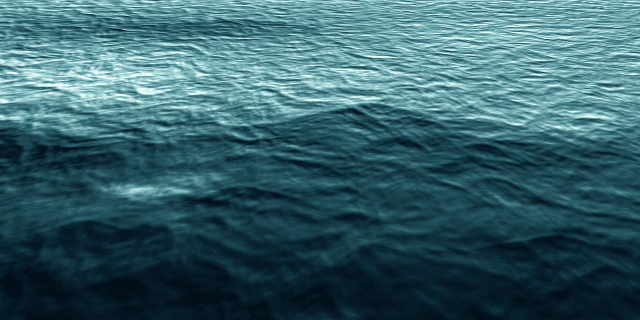
Reproduce this texture procedurally as a Shadertoy shader.

```glsl
// Choppy teal sea in perspective, pale glitter far away and dark swells up close.

float hash(vec2 p) {
    p = fract(p * vec2(0.1031, 0.1137));
    p += dot(p, p.yx + 33.3);
    return fract((p.x + p.y) * p.x * 7.3);
}

vec2 gradientAt(vec2 cell) {
    float angle = 6.2832 * hash(cell + 71.0);
    return vec2(cos(angle), sin(angle));
}

float noise(vec2 p) {
    vec2 i = floor(p), f = p - i;
    vec2 u = f * f * f * (f * (f * 6.0 - 15.0) + 10.0);
    vec2 e = vec2(1, 0);
    float near = mix(dot(gradientAt(i), f), dot(gradientAt(i + e), f - e), u.x);
    float far = mix(dot(gradientAt(i + e.yx), f - e.yx),
                    dot(gradientAt(i + 1.0), f - 1.0), u.x);
    return mix(near, far, u.y);
}

// Ridged waves; octaves too small for their distance fade out.
float waveHeight(vec2 p, float cellHeight) {
    float height = 0.0, amplitude = 1.0;
    p += 0.35 * vec2(noise(p * 0.7 + 9.0), noise(p * 0.7 + 31.0));
    for (int i = 0; i < 6; i++) {
        float visible = smoothstep(0.0015, 0.007, cellHeight);
        float ridge = 1.0 - sqrt(pow(1.8 * noise(p), 2.0) + 0.004);
        height += amplitude * visible * ridge;
        p = mat2(1.75, 0.65, -0.55, 1.9) * p + 17.3;
        amplitude *= 0.5;
        cellHeight *= 0.5;
    }
    return height;
}

// Soft elliptical patch, rising to the right when tilt is positive.
float patchAt(vec2 p, vec2 centre, vec2 size, float tilt) {
    vec2 d = p - centre;
    d.y += tilt * d.x;
    d /= size;
    return exp(-dot(d, d));
}

// Peaked swell: dark face under the crest, thin light rim on it.
float swell(vec2 p, vec2 peak, float width, float rise, float depth) {
    float dx = (p.x - peak.x) / width;
    float below = p.y - peak.y - rise * (1.0 - 1.0 / (1.0 + 1.5 * dx * dx));
    float face = smoothstep(-0.004, 0.008, below) * exp(-max(below, 0.0) / depth);
    float rim = exp(-pow((below + 0.006) / 0.006, 2.0));
    return (0.35 * rim - face) * exp(-0.6 * dx * dx);
}

vec3 seaColour(float tone) {
    vec3 ramp[8] = vec3[8](
        vec3(0.008, 0.06, 0.10), vec3(0.03, 0.13, 0.18),
        vec3(0.09, 0.25, 0.30), vec3(0.16, 0.36, 0.40),
        vec3(0.29, 0.51, 0.55), vec3(0.45, 0.68, 0.70),
        vec3(0.66, 0.84, 0.85), vec3(0.90, 0.98, 0.97));
    tone = clamp(tone, 0.0, 6.99);
    int step0 = int(tone);
    return mix(ramp[step0], ramp[step0 + 1], fract(tone));
}

void mainImage(out vec4 fragColor, in vec2 fragCoord) {
    vec2 s = fragCoord / iResolution.xy;
    s.y = 1.0 - s.y;
    float v = s.y;

    // Sea plane
    float nearness = v + 0.3;
    vec2 sea = vec2((s.x - 0.5) * 8.0, 8.0) / nearness;
    float cellHeight = nearness * nearness / 8.0;
    float slope = waveHeight(sea, cellHeight)
                - waveHeight(sea + vec2(0.03, 0.12), cellHeight);

    // Ragged outlines for the placed light and swells
    vec2 p = s + nearness * vec2(0.03, 0.012) * vec2(noise(sea * 0.8), noise(sea * 1.1 + 5.0));

    // Light falling off towards the viewer
    float tone = 4.75 - 2.2 * smoothstep(0.27, 0.52, v) - 1.9 * smoothstep(0.55, 1.0, v);
    tone += 0.5 * smoothstep(0.035, 0.0, v);

    // Glows
    tone += 1.2 * patchAt(p, vec2(0.17, 0.25), vec2(0.17, 0.07), 0.0);
    tone += 1.3 * patchAt(p, vec2(0.09, 0.40), vec2(0.07, 0.025), -0.25);
    tone += 2.3 * patchAt(p, vec2(0.24, 0.59), vec2(0.085, 0.032), 0.28);
    tone += 1.0 * patchAt(p, vec2(0.88, 0.38), vec2(0.13, 0.05), -0.1);
    tone += 0.6 * patchAt(p, vec2(0.77, 0.11), vec2(0.16, 0.05), 0.0);
    tone += 0.6 * patchAt(p, vec2(0.53, 0.25), vec2(0.12, 0.035), 0.0);

    // Distant dark band and shaded water
    tone -= 1.5 * patchAt(p, vec2(0.18, 0.09), vec2(0.28, 0.04), 0.0);
    tone -= 1.0 * patchAt(p, vec2(0.04, 0.49), vec2(0.19, 0.075), 0.0);
    tone -= 0.5 * patchAt(p, vec2(0.10, 0.95), vec2(0.35, 0.18), 0.0);

    // Main swells, far to near
    tone += 1.6 * swell(p, vec2(0.37, 0.06), 0.09, 0.02, 0.025);
    tone += 1.2 * swell(p, vec2(0.30, 0.24), 0.04, 0.02, 0.025);
    tone += 1.2 * swell(p, vec2(0.03, 0.385), 0.10, 0.06, 0.10);
    tone += 1.7 * swell(p, vec2(0.58, 0.325), 0.15, 0.10, 0.10);
    tone += 0.9 * swell(p, vec2(0.80, 0.44), 0.15, 0.05, 0.06);
    tone += 0.9 * swell(p, vec2(0.515, 0.52), 0.04, 0.06, 0.04);
    tone += 1.5 * swell(p, vec2(0.38, 0.58), 0.09, 0.06, 0.06);
    tone += 1.1 * swell(p, vec2(0.13, 0.69), 0.06, 0.05, 0.06);
    tone += 1.3 * swell(p, vec2(0.86, 0.73), 0.08, 0.06, 0.06);

    // Wave relief and fine streaks
    tone += slope * mix(4.8, 2.1, smoothstep(0.2, 0.8, v));
    float streak = noise(sea * vec2(5.0, 9.0) + 3.0 * noise(sea * 2.0));
    tone += streak * clamp(tone * 0.25, 0.15, 1.2) * smoothstep(0.0, 0.25, v);

    fragColor = vec4(seaColour(tone), 1.0);
}
```
